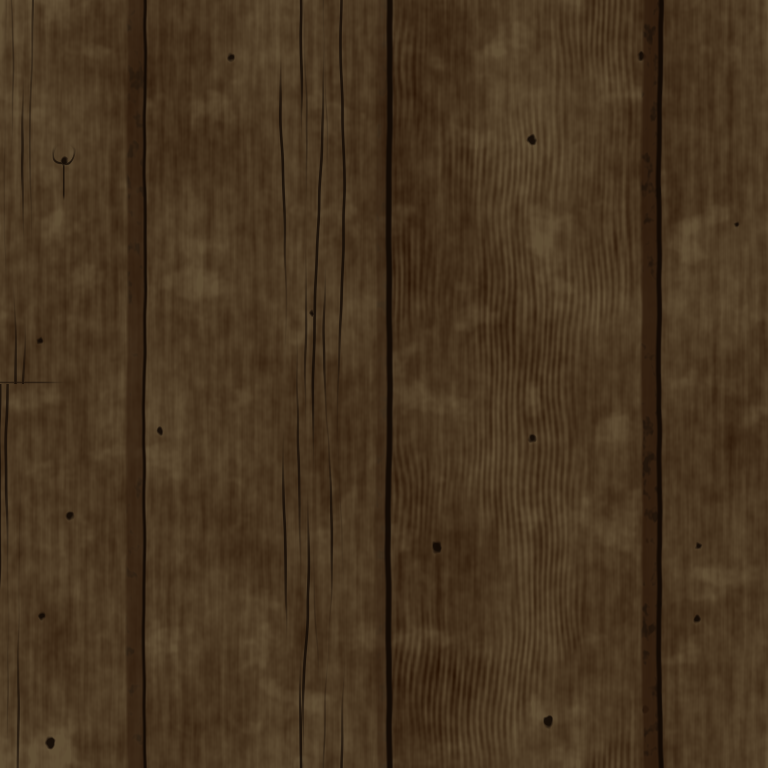
This texture is drawn by a Shadertoy shader. Its source:

```glsl
// Weathered dark brown planks: vertical boards with grooves, grain, cracks and nail holes.

const float TAU = 6.2831853;
const vec3 CREVICE = vec3(0.060, 0.030, 0.010);
const vec3 GROOVE  = vec3(0.180, 0.105, 0.048);
const vec3 WOOD_DARK = vec3(0.190, 0.115, 0.050);
const vec3 WOOD_PALE = vec3(0.350, 0.280, 0.185);

vec2 hash2(vec2 p) {
    vec3 q = fract(p.xyx * vec3(0.1031, 0.1030, 0.0973));
    q += dot(q, q.yzx + 33.33);
    return fract((q.xx + q.yz) * q.zy);
}

float corner(vec2 cell, vec2 offset, vec2 period) {
    float angle = TAU * hash2(mod(cell, period)).x;
    return dot(vec2(cos(angle), sin(angle)), offset);
}

// Gradient noise that wraps after a whole number of cells.
float noise(vec2 p, vec2 period) {
    vec2 i = floor(p), f = fract(p), e = vec2(1.0, 0.0);
    vec2 u = f * f * f * (f * (f * 6.0 - 15.0) + 10.0);
    float low = mix(corner(i, f, period), corner(i + e, f - e, period), u.x);
    float high = mix(corner(i + e.yx, f - e.yx, period), corner(i + 1.0, f - 1.0, period), u.x);
    return mix(low, high, u.y);
}

float fbm(vec2 uv, vec2 freq, int octaves) {
    float sum = 0.0, amp = 0.6;
    for (int i = 0; i < octaves; i++) {
        sum += amp * noise(uv * freq + 0.37, freq);
        freq *= 2.0;
        amp *= 0.55;
    }
    return sum;
}

// Noise along the height only, one independent track per seed.
float wander(float y, float seed, float freq) {
    return noise(vec2(seed + 0.37, y * freq), vec2(128.0, freq));
}

float line(float d, float halfWidth, float blur) {
    return 1.0 - smoothstep(halfWidth - blur, halfWidth + blur, abs(d));
}

// A split that drifts sideways, opening and closing along its length.
float crack(vec2 uv, float x, float seed, float blur) {
    float path = x + 0.014 * wander(uv.y, seed, 3.0) + 0.002 * wander(uv.y, seed, 17.0);
    float opening = smoothstep(-0.25, 0.3, wander(uv.y, seed + 40.0, 4.0));
    return opening * line(uv.x - path, 0.0006 + 0.0011 * opening, blur);
}

// x: recessed strip, y: dark gap on its right side.
vec2 groove(vec2 uv, float left, float right, float gap, float seed, float blur) {
    float wobble = 0.16 * (right - left);
    float x = uv.x + wobble * (wander(uv.y, seed, 4.0) + 0.4 * wander(uv.y, seed, 23.0));
    float strip = smoothstep(left - 0.002, left + 0.003, x) * (1.0 - smoothstep(right - blur, right + blur, x));
    return vec2(strip, line(x - right + gap, gap, blur + 0.001));
}

// x: small dark pit, y: pale worn rim below it.
vec2 nailHole(vec2 uv, float cells, float blur) {
    vec2 cell = floor(uv * cells), rnd = hash2(cell + 17.0);
    vec2 d = uv - (cell + 0.25 + 0.5 * hash2(cell + 5.0)) / cells;
    d += 0.003 * vec2(noise(uv * 130.0, vec2(130.0)), noise(uv * 130.0 + 9.0, vec2(130.0)));
    float radius = mix(0.002, 0.006, rnd.y), present = step(0.68, rnd.x);
    float pit = line(length(d * vec2(1.0, 0.8)), radius, blur);
    float rim = line(length(d + vec2(0.0, radius)), radius, 0.004);
    return present * vec2(pit, rim);
}

float knot(vec2 uv, vec2 centre, float radius, float blur) {
    vec2 d = uv - centre;
    float r = length(d) + 0.003 * noise(uv * 80.0, vec2(80.0));
    float ring = line(r - radius, 0.0012, blur) * smoothstep(radius, -radius, d.y);
    float split = line(d.x, 0.001, blur) * line(d.y + 2.5 * radius, 1.6 * radius, 0.005);
    return 0.75 * max(ring, split);
}

void mainImage(out vec4 fragColor, in vec2 fragCoord) {
    vec2 uv = fragCoord / iResolution.xy;
    float blur = 0.7 / iResolution.y;

    // Wood tone: stains, long fibres and surface roughness.
    float stain = fbm(uv, vec2(6.0, 5.0), 4);
    float rough = fbm(uv, vec2(56.0, 40.0), 3);
    float tone = 0.59 + 0.60 * stain + 0.55 * fbm(uv, vec2(100.0, 7.0), 3) + 0.42 * rough;
    tone += 0.35 * smoothstep(0.12, 0.4, fbm(uv + 0.3, vec2(11.0, 13.0), 4));

    // The third board has fine ridged grain and a darker left side.
    float ridged = smoothstep(0.505, 0.515, uv.x) * (1.0 - smoothstep(0.82, 0.84, uv.x));
    float ridges = sin(TAU * (128.0 * uv.x + 1.6 * noise(uv * vec2(14.0, 9.0), vec2(14.0, 9.0))));
    float patches = smoothstep(-0.25, 0.3, noise(uv * vec2(8.0, 6.0) + 3.0, vec2(8.0, 6.0)));
    tone += ridged * (0.22 * patches * ridges - 0.16 * (1.0 - smoothstep(0.57, 0.67, uv.x)));

    // Cracks on the first two boards; the left set jumps sideways at mid height.
    float dark = 0.0, shift = 0.02 * step(uv.y, 0.5);
    for (int i = 0; i < 6; i++) {
        float k = float(i);
        dark = max(dark, 0.80 * crack(uv, 0.372 + 0.014 * k, 3.0 + k, blur));
        if (i < 4) dark = max(dark, 0.75 * crack(uv, 0.004 + 0.0125 * k - shift, 12.0 + k, blur));
    }
    dark = max(dark, 0.5 * line(uv.y - 0.502, 0.001, blur) * (1.0 - smoothstep(0.05, 0.09, uv.x)));
    dark = max(dark, knot(uv, vec2(0.083, 0.8), 0.014, blur));
    vec2 hole = nailHole(uv, 8.0, 0.001 + blur);
    tone += 0.2 * hole.y;
    vec3 color = mix(WOOD_DARK, WOOD_PALE, clamp(tone, -0.25, 1.15));
    color = mix(color, CREVICE, max(dark, 0.9 * hole.x));

    // Grooves between boards: left edge, right edge, half gap, strip darkness.
    vec4 joints[3] = vec4[3](vec4(0.164, 0.189, 0.0018, 0.60),
        vec4(0.490, 0.510, 0.0036, 0.35), vec4(0.836, 0.862, 0.0030, 0.82));
    for (int i = 0; i < 3; i++) {
        vec4 j = joints[i];
        vec2 g = groove(uv, j.x, j.y, j.z, 30.0 + 5.0 * float(i), blur);
        float grime = smoothstep(0.1, 0.4, rough - 0.3 * stain);
        color = mix(color, mix(GROOVE, CREVICE, 0.7 * grime), j.w * g.x);
        color = mix(color, CREVICE, 0.93 * g.y);
    }
    fragColor = vec4(color, 1.0);
}
```
